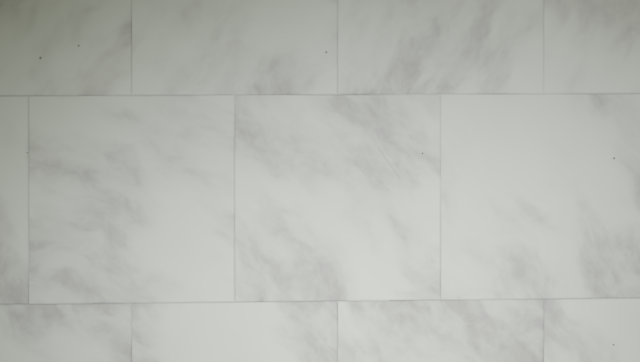
This texture is drawn by a Shadertoy shader. Its source:

```glsl
// Pale marble floor tiles in running bond, with soft grey veining and uneven daylight.

// Sineless hashes
float hash(vec2 p) {
    vec3 q = fract(p.xyx * 0.1031);
    q += dot(q, q.yzx + 33.33);
    return fract((q.x + q.y) * q.z);
}

vec2 hash2(vec2 p) {
    return vec2(hash(p + 17.0), hash(p + 71.0));
}

float noise(vec2 p) {
    vec2 i = floor(p), f = fract(p);
    f = f * f * (3.0 - 2.0 * f);
    return mix(mix(hash(i), hash(i + vec2(1, 0)), f.x),
               mix(hash(i + vec2(0, 1)), hash(i + vec2(1, 1)), f.x), f.y);
}

float fbm(vec2 p) {
    float sum = 0.0, amp = 0.5;
    for (int i = 0; i < 5; i++) {
        sum += amp * noise(p);
        p = mat2(1.6, 1.2, -1.2, 1.6) * p + 7.3;
        amp *= 0.5;
    }
    return sum;
}

float segment(vec2 p, vec2 a, vec2 b) {
    vec2 d = b - a;
    return length(p - a - d * clamp(dot(p - a, d) / dot(d, d), 0.0, 1.0));
}

// Cloudy patches broken up by streaks and fine crystalline mottling
float marble(vec2 p, vec2 id) {
    float angle = id == vec2(0) ? -0.35 : mix(-1.25, -0.75, hash(id + 40.0));
    if (id.y > 0.0) angle = -angle;
    float c = cos(angle), s = sin(angle);
    vec2 q = mat2(c, -s, s, c) * p + hash2(id) * 50.0 + 60.0;
    q += 0.08 * (vec2(fbm(q * 6.0), fbm(q * 6.0 + 31.0)) - 0.5);
    float patches = smoothstep(0.3, 0.72, fbm(q * vec2(4.0, 8.0)));
    float streaks = smoothstep(0.28, 0.7, fbm(q * vec2(11.0, 24.0)));
    float grain = fbm(q * vec2(45.0, 60.0));
    return patches * (0.35 + 0.65 * streaks) * (0.5 + grain);
}

void mainImage(out vec4 fragColor, in vec2 fragCoord) {
    vec2 uv = fragCoord / iResolution.xy;
    vec2 p = fragCoord / iResolution.y;
    float px = 1.0 / iResolution.y;

    // Slightly tilted grid, alternate rows shifted by half a tile
    vec2 size = vec2(0.569, 0.576);
    vec2 g = (p - vec2(0.079, 0.159 + p.x * (0.012 - 0.011 * p.y))) / size;
    float row = floor(g.y);
    g.x -= 0.5 * mod(row, 2.0);
    vec2 id = vec2(floor(g.x), row);
    vec2 local = fract(g);
    vec2 edge = min(local, 1.0 - local) * size;

    // Daylight falling off towards the upper left
    vec2 d = uv - vec2(0.58, 0.2);
    float light = 0.818 - 0.43 * d.x * d.x - 0.2 * d.y * d.y
                - 0.09 * (1.0 - uv.x) * uv.y * uv.y;
    vec3 color = vec3(light, light + 0.012, light - 0.008 - 0.13 * max(0.0, 0.74 - light));

    // Stone, a little stronger close to the tile edges
    float border = exp(-min(edge.x, edge.y) / 0.07);
    color -= vec3(0.058, 0.066, 0.06) * marble(local * size, id) * (0.85 + 0.5 * border);
    color += 0.012 * (fbm(p * 9.0 + 20.0) - 0.45);

    // Joints: faint soft lines of uneven strength, the upright ones weaker
    vec2 lines = 1.0 - smoothstep(vec2(0.0), vec2(0.0022 + px), edge);
    float wear = 0.5 + 0.8 * noise(p * 8.0 + 3.0);
    color -= vec3(0.055, 0.053, 0.05) * wear * max(lines.x * 0.75, lines.y);

    // Sparse dark specks
    vec2 cell = floor(p / 0.16);
    vec2 center = (cell + 0.2 + 0.6 * hash2(cell)) * 0.16;
    float radius = mix(0.001, 0.003, hash(cell + 9.0));
    float speck = 1.0 - smoothstep(radius - px, radius + px, length(p - center));
    color -= vec3(0.18, 0.19, 0.2) * speck * step(0.9, hash(cell + 3.0));

    // Hairline scratch
    float scratch = segment(p, vec2(1.045, 0.592), vec2(1.105, 0.505));
    color -= 0.03 * (1.0 - smoothstep(0.0, 0.0008 + px, scratch));

    fragColor = vec4(clamp(color, 0.0, 1.0), 1.0);
}
```
